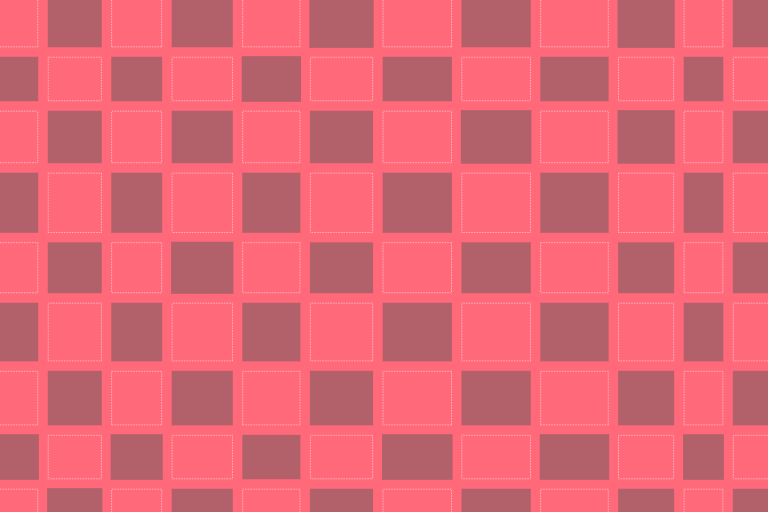
Reproduce this pattern procedurally as a WebGL 2 fragment shader.

```glsl
#version 300 es
precision highp float;
// Uneven checkerboard of 12 columns by 9 rows on a coral ground.
// Seams split the canvas into bands; cells alternate between a muted fill
// and a fine dashed outline, both drawn from a box distance.

uniform vec2 u_resolution;
out vec4 outColor;

const vec3 CORAL = vec3(1.0, 0.41, 0.48);
const vec3 MAUVE = vec3(0.70, 0.38, 0.42);
const vec3 STITCH = vec3(1.0, 0.72, 0.75);

// Lengths are in canvas heights; the layout is 1.5 wide and 1 high.
const float ASPECT = 1.5;
const float GAP = 0.0186;
const float LINE_WIDTH = 0.0016;
const float DASH_PERIOD = 0.0052;
const float DASH_DUTY = 0.65;

const int SEAMS = 11;
// Seam centres, left to right and top to bottom; rows past 1.0 lie off canvas.
const float COLUMN_SEAMS[SEAMS] = float[SEAMS](
    0.084, 0.208, 0.326, 0.464, 0.596, 0.738, 0.892, 1.046, 1.198, 1.326, 1.422);
const float ROW_SEAMS[SEAMS] = float[SEAMS](
    0.1016, 0.207, 0.328, 0.464, 0.582, 0.715, 0.840, 0.9453, 1.06, 1.18, 1.3);

float hash(vec2 p) {
    vec3 q = fract(p.xyx * vec3(0.1031, 0.1030, 0.0973));
    q += dot(q, q.yzx + 33.33);
    return fract((q.x + q.y) * q.z);
}

// Returns the band holding x as (start, end, index).
vec3 findBand(float x, float seams[SEAMS]) {
    vec3 band = vec3(-0.1, ASPECT + 0.1, 0.0);
    for (int i = 0; i < SEAMS; i++) {
        if (x < seams[i]) {
            band.y = seams[i];
            break;
        }
        band.x = seams[i];
        band.z += 1.0;
    }
    return band;
}

float boxDistance(vec2 p, vec2 halfSize) {
    vec2 q = abs(p) - halfSize;
    return length(max(q, 0.0)) + min(max(q.x, q.y), 0.0);
}

// Share of one pixel covered by a line whose centre is d away.
float lineCoverage(float d, float width, float pixel) {
    float upper = min(d + 0.5 * width, 0.5 * pixel);
    float lower = max(d - 0.5 * width, -0.5 * pixel);
    return max(upper - lower, 0.0) / pixel;
}

// Integral of a unit-period dash, for filtering dashes finer than a pixel.
float dashIntegral(float t, float duty) {
    return floor(t) * duty + min(fract(t), duty);
}

float dashCoverage(float along, float period, float duty, float pixel) {
    float t = along / period;
    float h = 0.5 * pixel / period;
    return (dashIntegral(t + h, duty) - dashIntegral(t - h, duty)) / (2.0 * h);
}

void main() {
    vec2 uv = gl_FragCoord.xy / u_resolution;
    vec2 p = vec2(uv.x * ASPECT, 1.0 - uv.y);
    float pixel = 1.0 / u_resolution.y;

    // Cell bounds, index and parity
    vec3 column = findBand(p.x, COLUMN_SEAMS);
    vec3 row = findBand(p.y, ROW_SEAMS);
    vec2 cell = vec2(column.z, row.z);
    bool filled = mod(cell.x + cell.y, 2.0) > 0.5;
    vec2 low = vec2(column.x, row.x);
    vec2 high = vec2(column.y, row.y);
    vec2 local = p - 0.5 * (low + high);
    vec2 halfSize = 0.5 * (high - low - GAP);

    vec3 color = CORAL;
    if (filled) {
        // A few fills are slightly oversized
        float growth = 0.0012 * step(0.85, hash(cell + 3.0));
        float d = boxDistance(local, halfSize + growth);
        color = mix(color, MAUVE, clamp(0.5 - d / pixel, 0.0, 1.0));
    } else {
        // Dashed outline just inside the cell edge
        float d = boxDistance(local, halfSize) + 0.5 * LINE_WIDTH;
        vec2 inset = halfSize - abs(local);
        float along = inset.x < inset.y ? p.y : p.x;
        float dash = dashCoverage(along, DASH_PERIOD, DASH_DUTY, pixel);
        color = mix(color, STITCH, lineCoverage(d, LINE_WIDTH, pixel) * dash);
    }
    outColor = vec4(color, 1.0);
}
```
